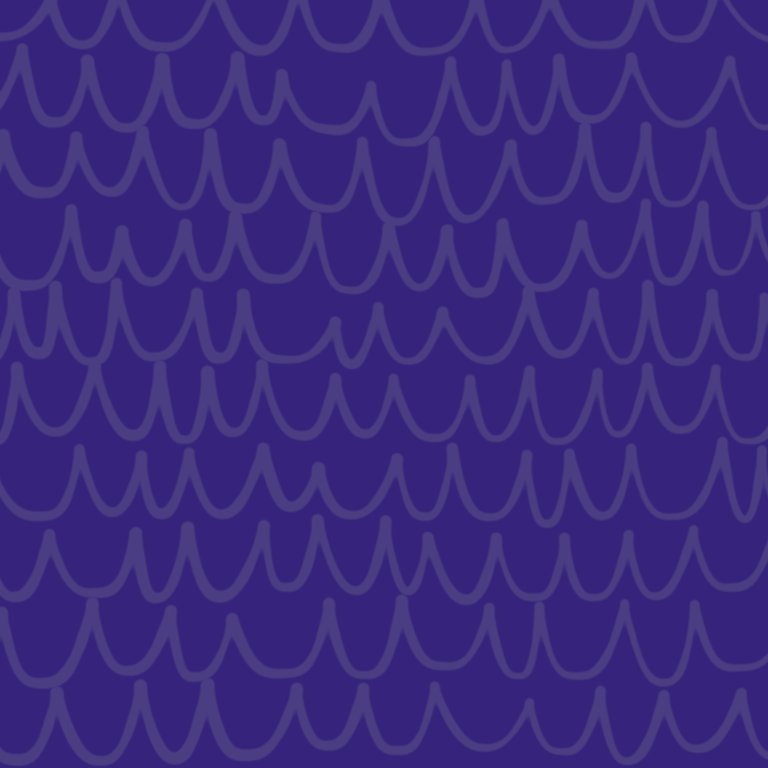
This pattern is drawn by a three.js fragment shader. Its source:

```glsl
varying vec2 vUv;

float hash(vec2 p) {
  return fract(sin(dot(p, vec2(127.1, 311.7))) * 43758.5453);
}

float segmentDistance(vec2 p, vec2 a, vec2 b) {
  vec2 ab = b - a;
  return length(p - a - ab * clamp(dot(p - a, ab) / dot(ab, ab), 0.0, 1.0));
}

float smoothMin(float a, float b, float k) {
  float h = max(k - abs(a - b), 0.0) / k;
  return min(a, b) - 0.25 * h * h * k;
}

// Tip shared by two neighbouring scallops, measured from the row baseline
vec2 tip(float row, float index, float count) {
  vec2 id = vec2(index, row);
  float x = index + 0.5 + 0.5 * (hash(id) - 0.5) - hash(vec2(row, 5.3));
  float dropped = 0.024 * step(0.92, hash(id + 31.7));
  return vec2(x / count, 0.086 + 0.02 * (hash(id + 7.9) - 0.5) - dropped);
}

// Signed distance to one hand-drawn U hanging between two tips
float scallop(vec2 p, float row, float index, float count) {
  vec2 left = tip(row, index, count);
  vec2 right = tip(row, index + 1.0, count);
  vec2 id = vec2(index, row);
  float trough = 0.018 * (hash(id + 13.1) - 0.5);
  float lean = 0.016 * (hash(id + 17.3) - 0.5);
  float power = mix(2.2, 3.3, hash(id + 23.9));
  float d = 1.0;
  vec2 previous = left;
  for (int i = 1; i <= 18; i++) {
    float s = float(i) / 9.0 - 1.0;
    float height = s < 0.0 ? left.y : right.y;
    vec2 next = vec2(mix(left.x, right.x, 0.5 + 0.5 * s) + lean * (1.0 - s * s),
                     mix(trough, height, pow(abs(s), power)));
    d = min(d, segmentDistance(p, previous, next));
    previous = next;
  }
  // Pen pressure: heavier on the left, different in each stroke and along it
  float radius = mix(0.0068, 0.0048, p.x) + 0.002 * (hash(id + 3.7) - 0.5);
  float along = (p.x - left.x) / (right.x - left.x);
  radius += 0.0008 * sin(along * 5.0 + 6.28 * hash(id + 41.3));
  return d - radius - 0.0004 * sin(p.x * 61.0 + p.y * 97.0 + row * 2.3);
}

void main() {
  vec2 p = vUv;
  // Sag of the upper rows and a slight unevenness of the rest
  p.y += 0.018 * exp(-pow((p.x - 0.54) / 0.13, 2.0)) * smoothstep(0.5, 0.75, p.y);
  p.y += 0.004 * sin(p.x * 9.0 + p.y * 5.0);

  float nearestRow = floor((p.y - 0.02) / 0.1025);
  float d = 1.0;
  for (int j = -1; j <= 1; j++) {
    float row = nearestRow + float(j);
    if (row < 0.0) continue;
    // Ten rows, with fewer and wider scallops at the top and bottom
    float count = floor(9.3 + 2.8 * sin(3.1416 * clamp((row + 0.5) / 10.0, 0.0, 1.0))
                        + 0.9 * hash(vec2(row, 2.1)));
    vec2 q = vec2(p.x, p.y - 0.02 - 0.1025 * row);
    float cell = floor(p.x * count + hash(vec2(row, 5.3)));
    // Ink pools in the wedge where two strokes meet
    float rowDistance = smoothMin(scallop(q, row, cell - 1.0, count),
                                  scallop(q, row, cell, count), 0.007);
    d = min(d, rowDistance);
  }

  vec3 ground = vec3(0.213, 0.138, 0.486);
  vec3 ink = vec3(0.292, 0.239, 0.508);
  gl_FragColor = vec4(mix(ink, ground, smoothstep(-0.002, 0.002, d)), 1.0);
}
```
